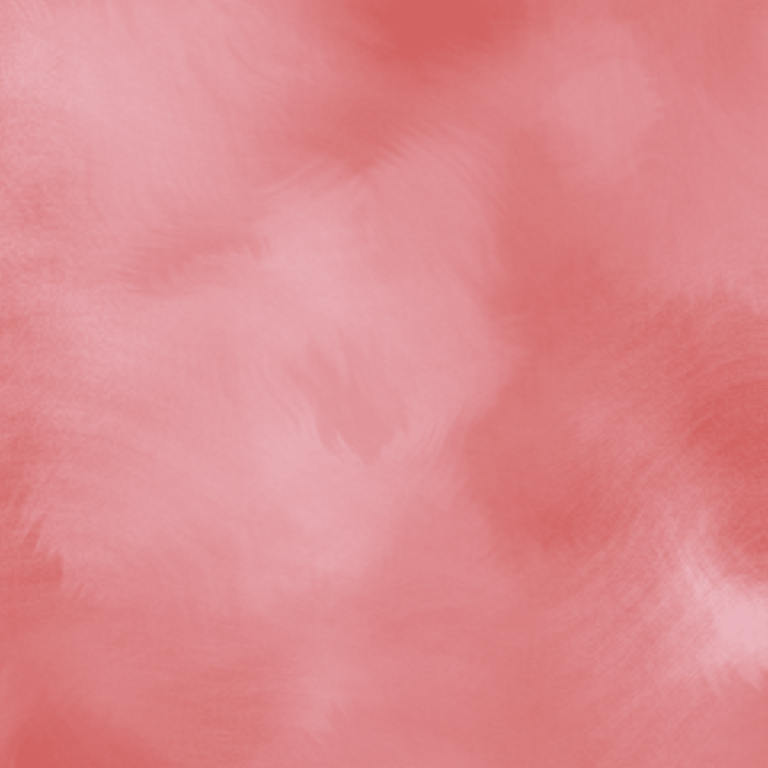
Give the GLSL for this texture, as a WebGL 1 fragment shader.

```glsl
precision highp float;

uniform vec2 u_resolution;

const vec3 DEEP_ROSE = vec3(0.825, 0.395, 0.392);
const vec3 PALE_PINK = vec3(0.920, 0.700, 0.735);
const float MEAN_TONE = 0.42;
const float CLOUD_SCALE = 4.0;
const float CLOUD_CONTRAST = 1.4;
const float WARP_AMOUNT = 0.10;
const int DAB_COUNT = 60;
const float DAB_MIN_RADIUS = 0.06;
const float DAB_MAX_RADIUS = 0.18;
const float DAB_TONE_SPREAD = 0.46;
const float CRISP_EDGE = 0.07;
const float SOFT_EDGE = 0.70;
const vec2 BRISTLE_SCALE = vec2(22.0, 130.0);
const float BRISTLE_LENGTH = 0.034;
const float GRAIN_SCALE = 240.0;
const float GRAIN_AMOUNT = 0.105;
const float SMUDGE_AMOUNT = 0.10;

float hash(vec2 p) {
  return fract(sin(dot(p, vec2(127.1, 311.7))) * 43758.5453);
}

float noise(vec2 p) {
  vec2 cell = floor(p);
  vec2 f = fract(p);
  f = f * f * (3.0 - 2.0 * f);
  float low = mix(hash(cell), hash(cell + vec2(1.0, 0.0)), f.x);
  float high = mix(hash(cell + vec2(0.0, 1.0)), hash(cell + 1.0), f.x);
  return mix(low, high, f.y);
}

mat2 rotation(float angle) {
  float c = cos(angle);
  float s = sin(angle);
  return mat2(c, s, -s, c);
}

vec2 warp(vec2 p) {
  vec2 broad = vec2(noise(p * 4.0 + 17.3), noise(p * 4.0 + 41.9)) - 0.5;
  vec2 small = vec2(noise(p * 14.0 + 5.7), noise(p * 14.0 + 63.1)) - 0.5;
  return p + WARP_AMOUNT * (broad + 0.35 * small);
}

// Broad washes of light and dark
float cloudTone(vec2 p) {
  vec2 q = rotation(0.6) * p * CLOUD_SCALE;
  float wash = 0.62 * noise(q + 8.2) + 0.38 * noise(q * 2.1 + 31.4);
  return MEAN_TONE + CLOUD_CONTRAST * (wash - 0.5);
}

// Opacity of a dab: ragged and crisp on its leading side, feathered behind
float dabCover(vec2 offset, float radius, float seed) {
  vec2 q = rotation(6.2832 * hash(vec2(seed, 3.0))) * offset;
  float bristle = noise(q * BRISTLE_SCALE + seed * 7.3) - 0.5;
  float clump = noise(q * BRISTLE_SCALE * 0.35 + seed * 3.1) - 0.5;
  float dist = length(q * vec2(1.0, 0.8)) + BRISTLE_LENGTH * (bristle + clump);
  float leading = smoothstep(-0.3, 0.9, q.x / (length(q) + 0.001));
  float crispness = leading * mix(0.45, 1.0, hash(vec2(seed, 4.0)));
  float softness = mix(SOFT_EDGE, CRISP_EDGE, crispness);
  return 1.0 - smoothstep(1.0 - softness, 1.0 + 0.4 * softness, dist / radius);
}

// Overlapping translucent dabs, spread evenly over the canvas
float paintDabs(vec2 p, vec2 extent, float tone) {
  for (int i = 0; i < DAB_COUNT; i++) {
    float seed = float(i) + 1.0;
    vec2 spread = fract(seed * vec2(0.7549, 0.5698));
    vec2 centre = (spread * 1.2 - 0.1) * extent;
    float radius = mix(DAB_MIN_RADIUS, DAB_MAX_RADIUS, hash(vec2(seed, 1.0)));
    float jitter = DAB_TONE_SPREAD * (hash(vec2(seed, 2.0)) - 0.5);
    float opacity = mix(0.22, 0.68, hash(vec2(seed, 5.0)));
    float cover = opacity * dabCover(p - centre, radius, seed);
    tone = mix(tone, cloudTone(centre) + jitter, cover);
  }
  return tone;
}

// Paper tooth, slanted brush hairs and small smudges, rougher in patches
float paperGrain(vec2 p) {
  float tooth = noise(p * GRAIN_SCALE) - 0.5;
  vec2 slanted = rotation(-0.5 + 1.4 * noise(p * 3.0)) * p;
  float hairs = noise(slanted * vec2(35.0, 170.0)) - 0.5;
  float smudge = noise(slanted * vec2(18.0, 34.0) + 23.0) - 0.5;
  float roughness = mix(0.5, 1.6, smoothstep(0.4, 0.85, noise(p * 3.5 + 77.0)));
  return roughness * (GRAIN_AMOUNT * (tooth + 0.6 * hairs) + SMUDGE_AMOUNT * smudge);
}

void main() {
  float side = min(u_resolution.x, u_resolution.y);
  vec2 p = gl_FragCoord.xy / side;
  vec2 flowing = warp(p);

  float tone = paintDabs(flowing, u_resolution / side, cloudTone(flowing));
  tone += paperGrain(p);

  gl_FragColor = vec4(mix(DEEP_ROSE, PALE_PINK, clamp(tone, 0.0, 1.0)), 1.0);
}
```
